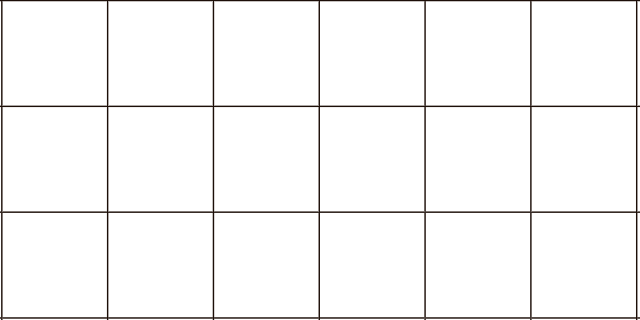
Write a Shadertoy shader that draws this pattern.

```glsl
// A plain grid of thin dark brown lines on white, six square cells across and
// three down. Each axis is folded to the distance from its nearest line, and
// the exact pixel coverage of that line blends the ink over the paper.

// Distance from each coordinate to the nearest line of its axis
vec2 gridDistance(vec2 p, vec2 origin, float pitch) {
    vec2 cell = (p - origin) / pitch;
    return abs(cell - round(cell)) * pitch;
}

// Share of a pixel covered by a line of the given width
vec2 lineCoverage(vec2 dist, float width, float pixel) {
    vec2 low = max(dist - 0.5 * pixel, vec2(-0.5 * width));
    vec2 high = min(dist + 0.5 * pixel, vec2(0.5 * width));
    return clamp((high - low) / pixel, 0.0, 1.0);
}

void mainImage(out vec4 fragColor, in vec2 fragCoord) {
    // Canvas height is one unit
    float pixel = 1.0 / iResolution.y;
    vec2 p = fragCoord * pixel;

    // Vertical lines in x, horizontal lines in y
    vec2 dist = gridDistance(p, vec2(0.9977, 0.337), 0.33066);
    vec2 coverage = lineCoverage(dist, 0.0045, pixel);

    // Union of both line sets, so crossings stay solid
    float ink = max(coverage.x, coverage.y);
    vec3 paper = vec3(1.0);
    vec3 brown = vec3(0.11, 0.055, 0.03);
    fragColor = vec4(mix(paper, brown, ink), 1.0);
}
```
